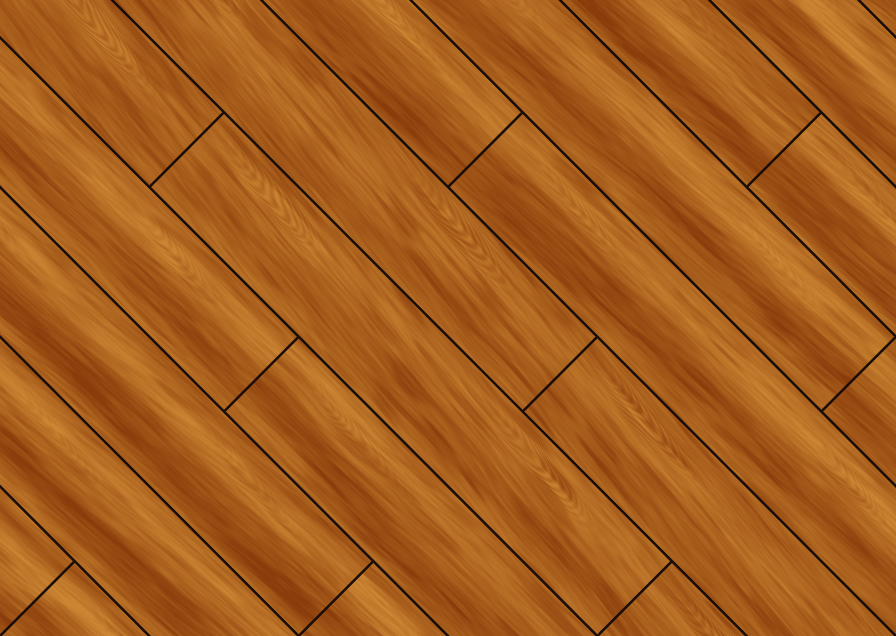
Write a Shadertoy shader that draws this texture.

```glsl
const vec2  VIEW = vec2(6.0, 4.25);      // canvas extent; one unit is one board row
const float ROW_START = 0.25;            // offset of the first seam
const float BOARD_LENGTH = 6.0;
const float JOINT_START = 4.25;
const float JOINT_STEP = 2.0;            // stagger of the joints from row to row
const float SEAM_HALF_WIDTH = 0.0085;
const float FIGURED_ROW = -1.5;          // rows around here have plain, figured boards
const float KNOT_SPACING = 3.6;
const vec2  KNOT_CENTER = vec2(1.0, 0.26);
const float STRIPE_GAIN = 0.85;
const float STREAK_GAIN = 0.85;
const float FIBRE_GAIN = 1.1;
const float FIGURE_GAIN = 0.45;

const vec3 SEAM_COLOR  = vec3(0.10, 0.05, 0.03);
const vec3 DARK_COLOR  = vec3(0.57, 0.27, 0.06);
const vec3 WOOD_COLOR  = vec3(0.66, 0.37, 0.11);
const vec3 LIGHT_COLOR = vec3(0.76, 0.48, 0.175);

float hash(vec2 p) {
    return fract(sin(dot(p, vec2(127.1, 311.7))) * 43758.5453);
}

float noise(vec2 p) {
    vec2 i = floor(p), f = fract(p);
    f = f * f * (3.0 - 2.0 * f);
    return mix(mix(hash(i), hash(i + vec2(1, 0)), f.x),
               mix(hash(i + vec2(0, 1)), hash(i + vec2(1, 1)), f.x), f.y);
}

float bump(float x, float center, float width) {
    float d = (x - center) / width;
    return exp(-d * d);
}

// Tone of the wood: -1 is dark, 0 is medium, 1 is light.
// b.x runs along the board, b.y runs across it from 0 to 1.
float woodTone(vec2 b, vec2 board) {
    float seed = hash(board + 7.3);
    vec2 shift = vec2(seed, hash(board + 19.1)) * 50.0;
    float figured = bump(board.x, FIGURED_ROW, 1.3);

    // Broad light and dark stripes, wavering along the board
    float waver = 0.16 * (noise(vec2(b.x * 0.5, b.y * 2.0) + shift) - 0.5);
    float y = b.y + waver + 0.14 * (seed - 0.5);
    float stripe = bump(y, 0.3, 0.15) - bump(y, 0.74, 0.17) + 0.35 * bump(y, 0.98, 0.09);
    stripe += 1.1 * (noise(vec2(b.x * 0.3, y * 7.0) + shift) - 0.5);
    float tone = STRIPE_GAIN * stripe * (1.0 - 0.7 * figured);

    // Fibres drift slightly across the board
    float slope = mix(-0.08, 0.12, figured);
    float grain = b.y - slope * b.x + 0.05 * noise(b * vec2(1.2, 4.0) + shift);

    // Tapered dark pores and fine fibres
    float streak = noise(vec2(b.x * 1.8, grain * 19.0) + shift);
    streak = smoothstep(0.5, 0.85, streak) * (0.6 + 0.4 * noise(b * 3.0 + shift));
    float fibre = 0.6 * noise(vec2(b.x * 3.5, grain * 42.0) + shift)
                + 0.4 * noise(vec2(b.x * 6.0, grain * 70.0) + shift) - 0.5;
    tone += STREAK_GAIN * (0.2 - streak) * mix(0.7, 1.0, figured) + FIBRE_GAIN * fibre;

    // Nested arches of grain in a pale patch
    vec2 k = b - KNOT_CENTER - vec2(0.3, 0.1) * (seed - 0.5);
    k.x = mod(k.x + 0.5 * KNOT_SPACING, KNOT_SPACING) - 0.5 * KNOT_SPACING;
    k.y -= 0.08 * k.x;
    float patchMask = bump(k.x, 0.0, 0.55) * bump(k.y, 0.0, 0.17);
    float warp = noise(b * vec2(3.0, 9.0) + shift);
    float arch = sin(6.2832 * (7.0 * (k.x + 28.0 * k.y * k.y) + 1.6 * warp));
    tone += patchMask * mix(0.35, 1.0, figured) * (FIGURE_GAIN * arch + 0.55 * warp);
    return clamp(tone, -1.3, 1.4);
}

void mainImage(out vec4 fragColor, in vec2 fragCoord) {
    vec2 p = fragCoord / iResolution.xy * VIEW;
    p.y = VIEW.y - p.y;

    // Diagonal rows cut into staggered boards
    float across = p.y - p.x - ROW_START;
    float row = floor(across);
    float along = p.x + p.y - JOINT_START - JOINT_STEP * row;
    vec2 board = vec2(row, floor(along / BOARD_LENGTH));
    vec2 local = vec2(along - BOARD_LENGTH * board.y, across - row);

    // Wood
    float tone = woodTone(local, board);
    vec3 color = WOOD_COLOR + max(tone, 0.0) * (LIGHT_COLOR - WOOD_COLOR)
                            + max(-tone, 0.0) * (DARK_COLOR - WOOD_COLOR);

    // Seams, with distance scaled for the 45 degree axes
    vec2 edge = min(local, vec2(BOARD_LENGTH, 1.0) - local) * 0.7071;
    float pixel = VIEW.x / iResolution.x;
    float seam = 1.0 - smoothstep(-0.6 * pixel, 0.6 * pixel,
                                  min(edge.x, edge.y) - SEAM_HALF_WIDTH);
    fragColor = vec4(mix(color, SEAM_COLOR, seam), 1.0);
}
```
